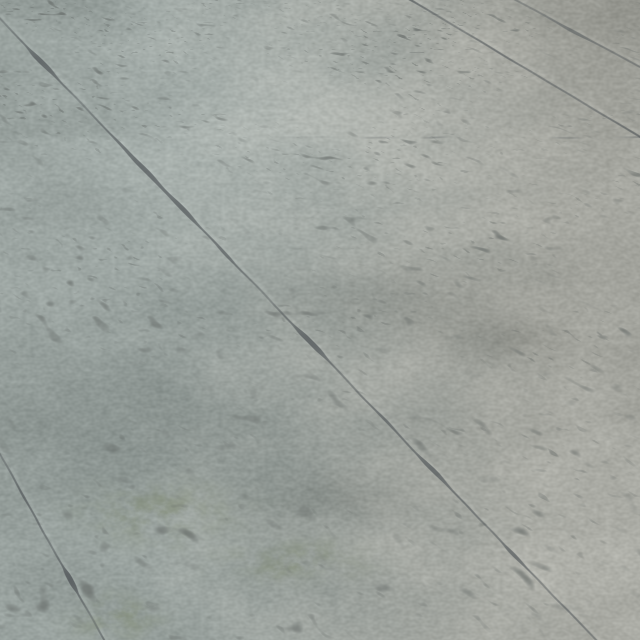
Reproduce this texture procedurally as a Shadertoy shader.

```glsl
// Weathered grey concrete slabs in perspective, with thin joints, pits, stains and moss.

// Joints run towards this point; each is named by its slope across the floor.
const vec2 VANISHING_POINT = vec2(-0.92, 1.93);
const float JOINT_SLOPES[4] = float[](0.561, 0.959, 1.679, 1.855);
const float JOINT_STRENGTHS[4] = float[](0.85, 0.75, 0.8, 0.6);
const float JOINT_HALF_WIDTH = 0.0011;
const float CROSS_JOINT_Y = 0.785;

const vec3 COOL_CONCRETE = vec3(0.592, 0.628, 0.615);
const vec3 WARM_CONCRETE = vec3(0.628, 0.632, 0.605);
const vec3 JOINT_COLOR = vec3(0.34, 0.36, 0.37);
const vec3 PIT_COLOR = vec3(0.40, 0.42, 0.41);
const vec3 MOSS_COLOR = vec3(0.49, 0.53, 0.43);

const vec2 PIT_FREQUENCY = vec2(50.0, 110.0);
const float PIT_OPACITY = 0.68;
const float CLOUD_AMOUNT = 0.075;
const float GRAIN_AMOUNT = 0.040;

// Soft patches: centre, then radii.
const vec4 DARK_STAINS[5] = vec4[](
    vec4(0.80, 0.47, 0.09, 0.035), vec4(0.52, 0.22, 0.11, 0.04),
    vec4(0.18, 0.33, 0.24, 0.13), vec4(0.62, 0.53, 0.22, 0.06),
    vec4(1.00, 0.98, 0.25, 0.13));
const vec4 MOSS_PATCHES[3] = vec4[](
    vec4(0.25, 0.20, 0.10, 0.04), vec4(0.46, 0.12, 0.09, 0.025),
    vec4(0.18, 0.03, 0.06, 0.03));
const vec4 TOP_LIGHT = vec4(0.48, 0.80, 0.42, 0.26);
const vec4 CORNER_LIGHT = vec4(0.92, 0.10, 0.28, 0.20);

vec2 hashGradient(vec2 cell) {
    vec3 h = fract(vec3(cell.xyx) * vec3(0.1031, 0.1030, 0.0973));
    h += dot(h, h.yzx + 33.33);
    float angle = 6.28318 * fract((h.x + h.y) * h.z);
    return vec2(cos(angle), sin(angle));
}

float gradientNoise(vec2 p) {
    vec2 i = floor(p), f = p - i;
    vec2 u = f * f * f * (f * (f * 6.0 - 15.0) + 10.0);
    vec2 e = vec2(0.0, 1.0);
    float low = mix(dot(hashGradient(i), f),
                    dot(hashGradient(i + e.yx), f - e.yx), u.x);
    float high = mix(dot(hashGradient(i + e.xy), f - e.xy),
                     dot(hashGradient(i + e.yy), f - e.yy), u.x);
    return mix(low, high, u.y);
}

float fbm(vec2 p) {
    float sum = 0.0, amplitude = 0.6;
    for (int i = 0; i < 5; i++) {
        sum += amplitude * gradientNoise(p);
        p = mat2(1.6, 1.2, -1.2, 1.6) * p + 7.3;
        amplitude *= 0.55;
    }
    return sum;
}

float softPatch(vec2 p, vec4 patchShape) {
    vec2 d = (p - patchShape.xy) / patchShape.zw;
    return exp(-dot(d, d));
}

// Coverage of a line of the given half width, smoothed over a pixel.
float lineMask(float dist, float halfWidth, float pixel) {
    return 1.0 - smoothstep(halfWidth - 0.5 * pixel, halfWidth + pixel, abs(dist));
}

void mainImage(out vec4 fragColor, in vec2 fragCoord) {
    vec2 uv = fragCoord / iResolution.xy;
    float pixel = 1.0 / min(iResolution.x, iResolution.y);
    float depth = VANISHING_POINT.y - uv.y;
    vec2 ground = vec2(uv.x - VANISHING_POINT.x, 1.0) / depth;

    // Concrete tint and broad light
    float clouds = fbm(uv * vec2(5.0, 8.0) + 3.1);
    vec2 warped = uv + 0.03 * vec2(clouds, fbm(uv * 9.0 + 20.0));
    vec3 color = mix(COOL_CONCRETE, WARM_CONCRETE, smoothstep(0.15, 0.95, uv.x + 0.2 * clouds));
    float light = 0.060 * softPatch(uv, TOP_LIGHT) + 0.045 * softPatch(uv, CORNER_LIGHT);
    for (int i = 0; i < 5; i++) light -= 0.055 * softPatch(warped, DARK_STAINS[i]);
    light += CLOUD_AMOUNT * clouds;

    // Fine grain, stretched sideways
    light += GRAIN_AMOUNT * gradientNoise(uv * vec2(70.0, 130.0));
    light += GRAIN_AMOUNT * gradientNoise(uv * vec2(150.0, 210.0) + 40.0);
    color += light + 0.008;

    // Moss
    float moss = 0.0;
    for (int i = 0; i < 3; i++) moss += softPatch(warped, MOSS_PATCHES[i]);
    moss *= smoothstep(-0.35, 0.4, fbm(uv * vec2(22.0, 30.0)));
    color = mix(color, MOSS_COLOR, 0.6 * min(moss, 1.0));

    // Pits, clustered and foreshortened with the floor
    float cluster = smoothstep(-0.25, 0.3, fbm(uv * vec2(4.0, 9.0) + 11.0));
    float pits = smoothstep(0.28, 0.55, gradientNoise(ground * PIT_FREQUENCY));
    float finePits = smoothstep(0.32, 0.55, gradientNoise(ground * PIT_FREQUENCY * 1.9 + 5.0));
    color = mix(color, PIT_COLOR, PIT_OPACITY * cluster * max(pits, 0.6 * finePits));

    // Faint cross joint: tone step on the left, broken dark line on the right
    float crossDist = uv.y - CROSS_JOINT_Y - 0.002 * gradientNoise(uv * 12.0);
    float leftSlab = 1.0 - smoothstep(0.15, 0.24, uv.x);
    color -= 0.025 * leftSlab * smoothstep(-0.004, 0.004, crossDist);
    float broken = smoothstep(-0.3, 0.3, gradientNoise(vec2(uv.x * 18.0, 2.5)));
    float crossMask = lineMask(crossDist, JOINT_HALF_WIDTH, pixel) * smoothstep(0.35, 0.75, uv.x);
    color = mix(color, JOINT_COLOR, 0.4 * broken * crossMask);

    // Long joints, with worn width and a pale lip
    for (int i = 0; i < 4; i++) {
        float slope = JOINT_SLOPES[i];
        float dist = (uv.x - VANISHING_POINT.x - slope * depth) / sqrt(1.0 + slope * slope);
        dist += 0.0015 * gradientNoise(vec2(uv.y * 25.0, slope * 31.0));
        float wear = gradientNoise(vec2(uv.y * 16.0, slope * 57.0));
        float halfWidth = JOINT_HALF_WIDTH * (1.0 + 2.2 * smoothstep(0.15, 0.5, wear));
        float strength = JOINT_STRENGTHS[i] * (0.75 + 0.6 * wear);
        color += 0.03 * lineMask(dist - 0.004, 0.0015, 2.0 * pixel);
        color = mix(color, JOINT_COLOR, clamp(strength, 0.0, 1.0) * lineMask(dist, halfWidth, pixel));
    }

    fragColor = vec4(clamp(color, 0.0, 1.0), 1.0);
}
```
